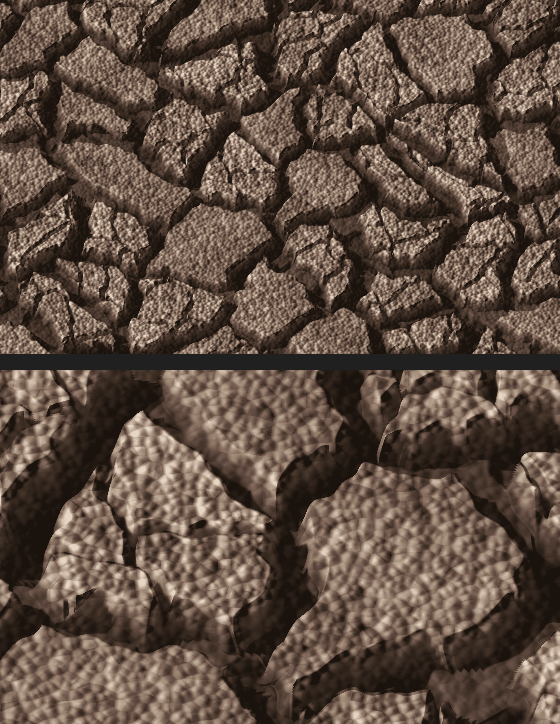
Top: the whole. Bottom: its middle third, enlarged.
This texture is drawn by a WebGL 2 fragment shader. Its source:

```glsl
#version 300 es
precision highp float;

uniform vec2 u_resolution;
out vec4 fragColor;

const float SCREEN_LIFT = 0.038;  // vertical screen offset of a full-height slab
const float SLAB_DEPTH = 0.055;   // slab thickness used for lighting

vec2 hash2(vec2 p) {
  vec3 a = fract(p.xyx * vec3(0.1031, 0.1030, 0.0973));
  a += dot(a, a.yzx + 33.33);
  return fract((a.xx + a.yz) * a.zy);
}

// x: distance to cell border, y: distance to cell centre, z: cell id
vec3 cellular(vec2 p, float jitter) {
  vec2 base = floor(p), near = vec2(9.0), next = vec2(9.0);
  float id = 0.0;
  for (int j = -1; j <= 1; j++) {
    for (int i = -1; i <= 1; i++) {
      vec2 cell = base + vec2(i, j);
      vec2 rnd = hash2(cell + 40.0);
      vec2 r = cell + 0.5 + jitter * (rnd - 0.5) - p;
      if (dot(r, r) < dot(near, near)) {
        next = near;
        near = r;
        id = fract(rnd.x * 7.3 + rnd.y * 3.1);
      } else if (dot(r, r) < dot(next, next)) {
        next = r;
      }
    }
  }
  float border = dot(0.5 * (near + next), normalize(next - near));
  return vec3(border, length(near), id);
}

// Layered sines that bend and roughen the cracks
vec2 warp(vec2 p, float amount) {
  float freq = 1.7;
  for (int i = 0; i < 5; i++) {
    p += amount * sin(p.yx * freq + vec2(1.3, 4.1) * float(i + 1));
    freq *= 2.2;
    amount *= 0.52;
  }
  return p;
}

// Height of the dried ground, 0 in the cracks to 1 on the slabs
float relief(vec2 p) {
  vec2 q = warp(p * vec2(4.3, 5.5), 0.14);
  vec3 slab = cellular(q, 0.9);
  vec3 shard = cellular(q * 1.8 + 5.0, 0.9);
  float gap = 0.06 + 0.035 * sin(q.x * 1.3 + 2.0 * sin(q.y));
  float fissure = 1.0 - smoothstep(0.01, 0.065, shard.x);
  float top = 0.8 + 0.2 * slab.z - 0.5 * fissure * step(0.4, slab.z);
  float rubble = 0.35 * shard.z * smoothstep(0.03, 0.15, shard.x);
  return max(top * smoothstep(gap, gap + 0.08, slab.x), rubble);
}

// Oblique view: walk away from the viewer while sinking into the ground
vec3 findSurface(vec2 screen, float lift) {
  float above = 1.02, below = 0.0;
  for (int i = 1; i <= 18; i++) {
    float h = 1.02 - float(i) * 0.0567;
    if (relief(screen - vec2(0.0, lift * h)) >= h) {
      below = h;
      break;
    }
    above = h;
  }
  for (int i = 0; i < 4; i++) {
    float mid = 0.5 * (above + below);
    if (relief(screen - vec2(0.0, lift * mid)) >= mid) below = mid;
    else above = mid;
  }
  return vec3(screen - vec2(0.0, lift * below), below);
}

float sunlight(vec3 spot, vec3 sun, float depth) {
  float blocked = 0.0;
  for (int i = 1; i <= 8; i++) {
    float run = 0.009 * float(i);
    float ray = spot.z + run * sun.z / (length(sun.xy) * depth);
    float over = relief(spot.xy + normalize(sun.xy) * run) - ray;
    blocked = max(blocked, smoothstep(0.0, 0.12, over));
  }
  return 1.0 - blocked;
}

// Side-lit crumbs of one size, each with its own brightness
float grain(vec2 p, vec2 toSun, float freq) {
  vec2 q = p * freq * vec2(0.9, 1.1);
  vec3 crumb = cellular(q, 1.0);
  return cellular(q + 0.4 * toSun, 1.0).y - crumb.y + 0.35 * (crumb.z - 0.5);
}

vec3 earth(float tone) {
  float t = clamp(tone, 0.0, 1.0) * 5.0;
  vec3 c = mix(vec3(0.10, 0.07, 0.05), vec3(0.25, 0.19, 0.15), min(t, 1.0));
  c = mix(c, vec3(0.40, 0.31, 0.27), clamp(t - 1.0, 0.0, 1.0));
  c = mix(c, vec3(0.57, 0.48, 0.41), clamp(t - 2.0, 0.0, 1.0));
  c = mix(c, vec3(0.73, 0.65, 0.58), clamp(t - 3.0, 0.0, 1.0));
  return mix(c, vec3(0.91, 0.84, 0.77), clamp(t - 4.0, 0.0, 1.0));
}

vec3 shade(vec2 screen, vec3 sun) {
  vec3 spot = findSurface(screen, SCREEN_LIFT);
  vec2 e = vec2(0.003, 0.0);
  float h = relief(spot.xy);
  vec2 slope = vec2(relief(spot.xy + e.xy), relief(spot.xy + e.yx)) - h;
  vec3 normal = normalize(vec3(-slope * SLAB_DEPTH / e.x, 1.0));
  float lit = sunlight(spot, sun, SLAB_DEPTH) * mix(0.3, 1.0, spot.z);
  float bounce = 0.09 + 0.24 * max(-normal.y, 0.0);
  vec2 toSun = normalize(sun.xy);
  float crumbs = 0.7 * grain(screen, toSun, 105.0) + 0.42 * grain(screen, toSun, 48.0);
  float patches = 0.07 * sin(spot.x * 17.0 + 3.0 * sin(spot.y * 13.0));
  float tone = bounce * spot.z + 0.8 * lit * max(dot(normal, sun), 0.0);
  return earth(tone + (crumbs + patches) * mix(0.2, 1.0, lit * spot.z));
}

void main() {
  vec3 sun = normalize(vec3(-0.75, 0.12, 0.58));
  vec2 offset = vec2(0.25, 0.2);
  vec3 a = shade((gl_FragCoord.xy + offset) / u_resolution.y, sun);
  vec3 b = shade((gl_FragCoord.xy - offset) / u_resolution.y, sun);
  fragColor = vec4(0.5 * (a + b), 1.0);
}
```
